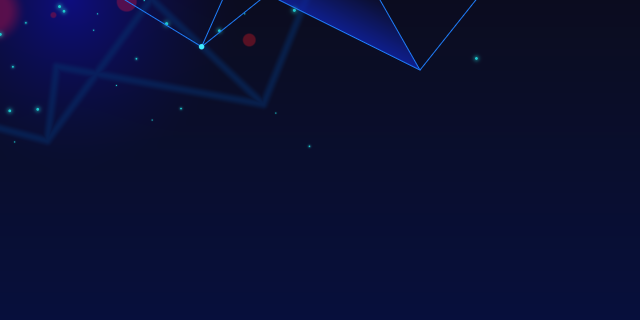
Write a WebGL 1 fragment shader that draws this background.

```glsl
precision highp float;

uniform vec2 u_resolution;

// Lengths are in canvas heights
const vec3 SKY_TOP = vec3(0.044, 0.048, 0.122);
const vec3 SKY_BOTTOM = vec3(0.028, 0.060, 0.235);
const vec3 GLOW_COLOR = vec3(0.008, 0.004, 0.37);
const vec3 HAZE_COLOR = vec3(0.02, 0.19, 0.43);
const vec3 LINE_COLOR = vec3(0.12, 0.50, 1.0);
const vec3 FILL_COLOR = vec3(0.06, 0.13, 0.62);
const vec3 NODE_COLOR = vec3(0.25, 0.92, 1.0);
const vec3 SPECK_COLOR = vec3(0.12, 0.78, 0.80);
const vec3 MAGENTA = vec3(0.42, 0.06, 0.30);
const vec3 CRIMSON = vec3(0.42, 0.07, 0.14);

const vec2 GLOW_CENTER = vec2(0.22, 1.0);
const float GLOW_RADIUS = 0.54;
const float HAZE_WIDTH = 0.021;
const float LINE_HALF_WIDTH = 0.0015;
const float NODE_RADIUS = 0.0085;
const int SPECK_COUNT = 22;
const vec2 SPECK_AREA = vec2(1.6, 0.5);

// Corners of the line work
const vec2 NODE = vec2(0.630, 0.854);
const vec2 SAIL_LEFT = vec2(0.872, 1.0);
const vec2 SAIL_TIP = vec2(1.3125, 0.781);
const vec2 SAIL_RIGHT = vec2(1.1875, 1.0);
const vec2 HAZE_LOW = vec2(0.148, 0.560);
const vec2 HAZE_BEND = vec2(0.177, 0.792);
const vec2 HAZE_TIP = vec2(0.823, 0.674);
const vec2 HAZE_TOP = vec2(0.473, 1.004);

float hash(float n) {
  return fract(sin(n * 127.1) * 43758.5453);
}

float segment(vec2 p, vec2 a, vec2 b) {
  vec2 ab = b - a;
  vec2 ap = p - a;
  return length(ap - ab * clamp(dot(ap, ab) / dot(ab, ab), 0.0, 1.0));
}

// Signed distance to the line ab, positive on its left
float leftOf(vec2 p, vec2 a, vec2 b) {
  vec2 dir = normalize(b - a);
  return dir.x * (p.y - a.y) - dir.y * (p.x - a.x);
}

float disc(vec2 p, vec2 center, float radius, float blur) {
  return 1.0 - smoothstep(radius - blur, radius + blur, length(p - center));
}

float hazeDistance(vec2 p) {
  float d = segment(p, vec2(-0.02, 0.604), HAZE_LOW);
  d = min(d, segment(p, HAZE_LOW, HAZE_TOP));
  d = min(d, segment(p, HAZE_LOW, HAZE_BEND));
  d = min(d, segment(p, HAZE_BEND, HAZE_TIP));
  d = min(d, segment(p, HAZE_TOP, HAZE_TIP));
  return min(d, segment(p, HAZE_TIP, vec2(0.964, 1.02)));
}

float lineDistance(vec2 p) {
  float d = segment(p, vec2(0.391, 1.0), NODE);
  d = min(d, segment(p, NODE, vec2(0.695, 1.0)));
  d = min(d, segment(p, NODE, vec2(0.8125, 1.0)));
  d = min(d, segment(p, SAIL_LEFT, SAIL_TIP));
  d = min(d, segment(p, SAIL_TIP, SAIL_RIGHT));
  return min(d, segment(p, SAIL_TIP, vec2(1.487, 1.0)));
}

// Small lights, denser toward the upper left
float specks(vec2 p, float pixel) {
  float light = 0.0;
  for (int i = 0; i < SPECK_COUNT; i++) {
    float id = float(i) + 1.0;
    vec2 spot = vec2(pow(hash(id), 1.5), pow(hash(id + 31.7), 1.3));
    vec2 center = vec2(0.0, 1.0) + vec2(1.0, -1.0) * spot * SPECK_AREA;
    float size = mix(0.0015, 0.006, pow(hash(id + 67.3), 2.0));
    float d = length(p - center);
    light += 0.75 * disc(p, center, size * 0.8, pixel * 0.7);
    light += 0.4 * exp(-d * d / (size * size * 4.0));
  }
  return min(light, 1.0);
}

void main() {
  float pixel = 1.0 / u_resolution.y;
  vec2 p = gl_FragCoord.xy * pixel;

  // Night gradient and blue glow
  vec3 color = mix(SKY_BOTTOM, SKY_TOP, p.y);
  float glow = max(1.0 - length(p - GLOW_CENTER) / GLOW_RADIUS, 0.0);
  color += GLOW_COLOR * pow(glow, 1.5);

  // Blurred lines
  float haze = 1.0 - smoothstep(0.0, HAZE_WIDTH, hazeDistance(p));
  color = mix(color, HAZE_COLOR, 0.5 * haze);

  // Red discs
  color = mix(color, MAGENTA, 0.8 * disc(p, vec2(-0.025, 0.965), 0.078, 0.032));
  color = mix(color, MAGENTA, 0.75 * disc(p, vec2(0.396, 0.995), 0.031, pixel));
  color = mix(color, MAGENTA, 0.75 * disc(p, vec2(0.167, 0.953), 0.009, pixel));
  color = mix(color, CRIMSON, 0.8 * disc(p, vec2(0.779, 0.875), 0.020, pixel));

  // Filled sail, brightest along its lower edge
  float depth = leftOf(p, SAIL_LEFT, SAIL_TIP);
  float inside = min(depth, leftOf(p, SAIL_TIP, SAIL_RIGHT));
  float sail = clamp(inside / pixel + 0.5, 0.0, 1.0);
  color = mix(color, FILL_COLOR, sail * mix(0.85, 0.1, clamp(depth / 0.14, 0.0, 1.0)));

  // Specks, crisp lines and the bright node
  color = mix(color, SPECK_COLOR, specks(p, pixel));
  float line = clamp((LINE_HALF_WIDTH - lineDistance(p)) / pixel + 0.5, 0.0, 1.0);
  color = mix(color, LINE_COLOR, line);
  color = mix(color, NODE_COLOR, disc(p, NODE, NODE_RADIUS, pixel * 0.7));

  gl_FragColor = vec4(color, 1.0);
}
```
